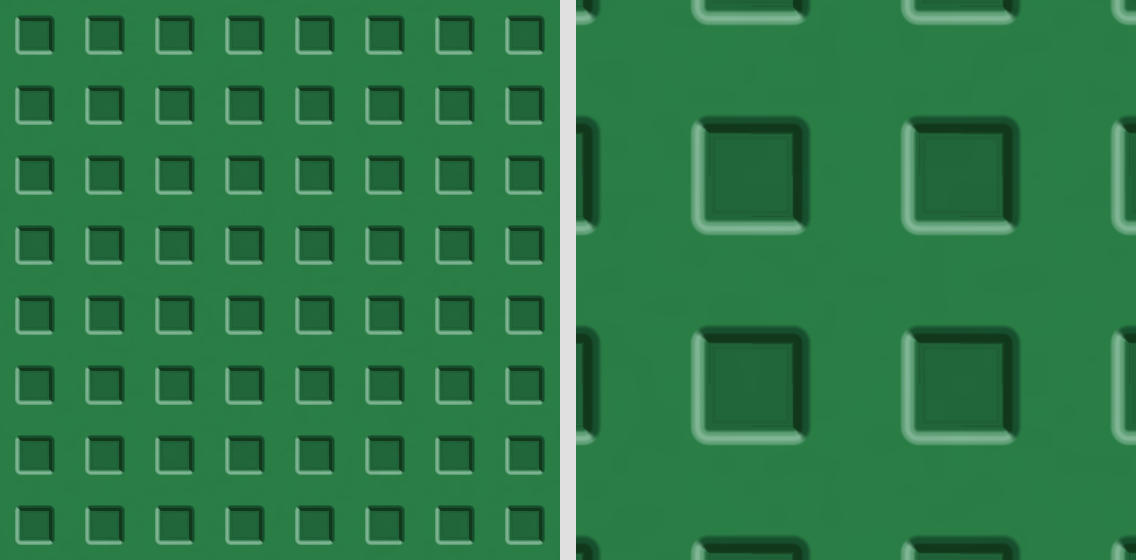
Left, the full canvas; right, a detail of the centre.
Reproduce this pattern procedurally as a three.js fragment shader.

```glsl
varying vec2 vUv;

const float REPEATS = 8.0;
const float GRAIN_CELLS = 64.0;
const float SOFT = 0.009;

const vec3 FACE = vec3(0.16, 0.49, 0.27);
const vec3 FLOOR = vec3(0.13, 0.40, 0.23);
const vec3 RIM = vec3(0.09, 0.31, 0.18);
const vec3 SHADOW = vec3(0.07, 0.22, 0.11);
const vec3 GLOW = vec3(0.38, 0.63, 0.47);
const vec3 PALE = vec3(0.50, 0.71, 0.58);

float hash(vec2 p) {
  return fract(sin(dot(p, vec2(127.1, 311.7))) * 43758.5453);
}

// Value noise that wraps after a whole number of cells
float wrapNoise(vec2 uv, float cells) {
  vec2 p = uv * cells;
  vec2 i = floor(p);
  vec2 f = fract(p);
  f = f * f * (3.0 - 2.0 * f);
  float low = mix(hash(mod(i, cells)), hash(mod(i + vec2(1.0, 0.0), cells)), f.x);
  float high = mix(hash(mod(i + vec2(0.0, 1.0), cells)), hash(mod(i + 1.0, cells)), f.x);
  return mix(low, high, f.y);
}

float roundedBox(vec2 p, float halfSize, float radius) {
  vec2 q = abs(p) - halfSize + radius;
  return length(max(q, 0.0)) + min(max(q.x, q.y), 0.0) - radius;
}

// Outward direction of the nearest wall, turning smoothly at the corners
vec2 wallNormal(vec2 p, float halfSize, float radius) {
  vec2 q = max(abs(p) - halfSize + radius, 0.00001);
  return normalize(q) * sign(p);
}

float past(float edge, float x) {
  return smoothstep(edge - SOFT, edge + SOFT, x);
}

float band(float start, float end, float x) {
  return past(start, x) * (1.0 - past(end, x));
}

// Shaded walls: a mid-dark lip, then a deep shadow fading to the floor
vec3 shadedWall(float depth) {
  vec3 color = mix(FLOOR, RIM, smoothstep(0.0, 0.02, depth));
  color = mix(color, SHADOW, past(0.04, depth));
  return mix(color, FLOOR, smoothstep(0.076, 0.102, depth));
}

// Lit walls: a broad glow with a pale streak
vec3 litWall(float depth) {
  vec3 color = mix(GLOW, PALE, band(0.018, 0.042, depth));
  return mix(color, FLOOR, smoothstep(0.052, 0.076, depth));
}

// Square recess lit from the upper right, so its lower left walls shine
vec3 recess(vec2 p, vec3 face) {
  float halfSize = 0.285;
  float radius = 0.085;
  float depth = -roundedBox(p, halfSize, radius);
  vec2 normal = wallNormal(p, halfSize, radius);
  float lit = smoothstep(-0.3, 0.3, dot(normal, vec2(-0.7071)));
  vec3 walls = mix(shadedWall(depth), litWall(depth), lit);

  // Faint crease around the floor
  float crease = band(0.100, 0.116, depth);
  vec3 ground = FLOOR * (1.0 - 0.07 * crease);
  vec3 inside = mix(walls, ground, past(0.094, depth));
  return mix(face, inside, past(0.0, depth));
}

void main() {
  vec2 p = fract(vUv * REPEATS) - 0.5;
  vec3 color = recess(p, FACE);

  // Slight unevenness of the surface
  float grain = wrapNoise(vUv, GRAIN_CELLS) - 0.5;
  gl_FragColor = vec4(color * (1.0 + 0.02 * grain), 1.0);
}
```
